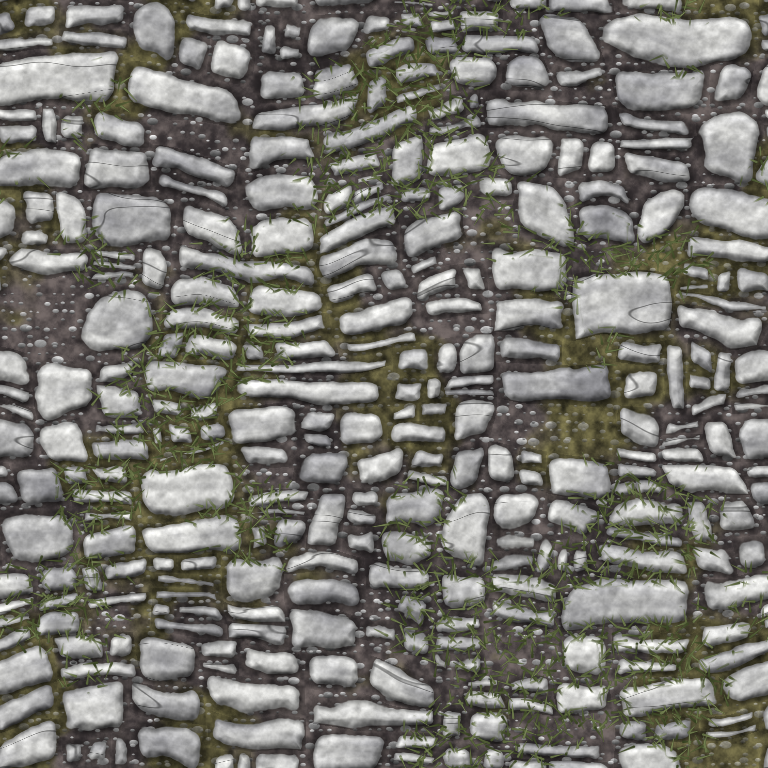
Give the GLSL for this texture, as a Shadertoy shader.

```glsl
// Weathered paving of pale, mostly long stones in soil with moss, pebbles and grass.
// Jittered rows are cut repeatedly into blocks, each holding one rounded stone;
// wrapping noise bends the rows, roughens the stones and places the grass.
#define ROWS 7.0
#define COLS 4.0
#define BEND 0.075
#define GAP 0.0035
#define BARE_SHARE 0.07
#define GRASS_START 0.56
#define LIGHT_DIR vec2(-0.35, 0.94)
#define STONE_PALE vec3(0.80, 0.80, 0.79)
#define STONE_GREY vec3(0.53, 0.53, 0.545)
#define SOIL_DARK vec3(0.20, 0.18, 0.185)
#define SOIL_PALE vec3(0.46, 0.42, 0.41)
#define MOSS vec3(0.34, 0.325, 0.20)

float hash(vec2 p) {
    vec3 q = fract(p.xyx * 0.1031);
    q += dot(q, q.yzx + 33.33);
    return fract((q.x + q.y) * q.z);
}
float pick(float id, float k) { return hash(vec2(id * 913.0, k * 7.3 + 1.7)); }

// Value noise that wraps after n cells
float noise(vec2 p, vec2 n) {
    p *= n;
    vec2 i = floor(p), f = fract(p), e = vec2(1, 0), s = n * 3.0 + 0.5;
    f *= f * (3.0 - 2.0 * f);
    float a = mix(hash(mod(i, n) + s), hash(mod(i + e, n) + s), f.x);
    float b = mix(hash(mod(i + e.yx, n) + s), hash(mod(i + 1.0, n) + s), f.x);
    return mix(a, b, f.y);
}
float fbm(vec2 p, vec2 n) {
    float sum = 0.0, amp = 0.52;
    for (int i = 0; i < 4; i++) { sum += amp * noise(p, n); n *= 2.0; amp *= 0.52; }
    return sum;
}

// Jittered interval around x: both ends and the wrapped index
float edgeAt(float i, float n, float seed) {
    return i + 0.55 * (hash(vec2(mod(i, n), seed)) - 0.5);
}
vec3 interval(float x, float n, float seed) {
    float i = floor(x);
    if (x < edgeAt(i, n, seed)) i--;
    else if (x >= edgeAt(i + 1.0, n, seed)) i++;
    return vec3(edgeAt(i, n, seed), edgeAt(i + 1.0, n, seed), mod(i, n));
}

// Stone of this block: signed distance, local position, id
vec4 stoneAt(vec2 uv) {
    vec2 q = uv + BEND * (vec2(noise(uv, vec2(4)), noise(uv + 0.37, vec2(4))) - 0.5);
    q += 0.016 * (vec2(noise(uv, vec2(17)), noise(uv, vec2(19))) - 0.5);
    vec3 row = interval(q.y * ROWS, ROWS, 5.0);
    q.x += hash(vec2(row.z, 9.0));
    vec3 col = interval(q.x * COLS, COLS, row.z + 20.0);
    vec2 grid = vec2(COLS, ROWS);
    vec2 lo = vec2(col.x, row.x) / grid, hi = vec2(col.y, row.y) / grid;
    float id = hash(vec2(col.z + 3.0, row.z + 40.0));
    for (int i = 0; i < 6; i++) {
        vec2 size = hi - lo;
        float h = pick(id, 1.0);
        if (size.x * size.y < mix(0.0012, 0.016, h * h)) break;
        vec2 cut = mix(lo, hi, mix(0.32, 0.68, pick(id, 2.0)));
        bool flat_ = size.y > size.x * mix(0.35, 0.8, pick(id, 3.0));
        vec2 axis = flat_ ? vec2(0, 1) : vec2(1, 0);
        bool low = dot(q - cut, axis) < 0.0;
        if (low) hi = mix(hi, cut, axis); else lo = mix(lo, cut, axis);
        id = pick(id, low ? 4.0 : 5.0);
    }
    vec2 block = 0.5 * (hi - lo), d = q - 0.5 * (lo + hi), wall = abs(d) - block;
    vec2 room = block * mix(vec2(0.86, 0.8), vec2(1), pick(id, 6.0)) - GAP;
    d.y += d.x * 0.3 * (pick(id, 8.0) - 0.5);
    d.x += d.y * 0.5 * (pick(id, 9.0) - 0.5);
    room.y *= 1.0 + 0.4 * (pick(id, 10.0) - 0.5) * d.x / block.x;
    float r = min(room.x, room.y) * mix(0.35, 0.85, pick(id, 11.0));
    vec2 e = abs(d) - room + r;
    float dist = length(max(e, 0.0)) + min(max(e.x, e.y), 0.0) - r;
    dist += 0.012 * (fbm(uv, vec2(30)) - 0.48);
    dist = max(dist, max(wall.x, wall.y) + 0.5 * GAP);
    return vec4(pick(id, 12.0) < BARE_SHARE ? 0.03 : dist, d, id);
}
float heightOf(float dist) { return 1.0 - smoothstep(-0.013, 0.002, dist); }
float inside(float d, float px) { return 1.0 - smoothstep(-px, px, d); }

// Pebbles, at most one per cell: coverage and shade
vec2 pebbles(vec2 uv, float n, float px) {
    vec2 f = fract(uv * n) - 0.5;
    float id = hash(mod(floor(uv * n), n) + n), r = mix(0.12, 0.33, pick(id, 4.0));
    f -= 0.3 * (vec2(pick(id, 1.0), pick(id, 2.0)) - 0.5);
    float cover = inside((length(f * vec2(0.85, 1.3)) - r) / n, px);
    return vec2(cover * step(pick(id, 5.0), 0.5), 0.4 + 0.3 * pick(id, 6.0) + 0.25 * f.y / r);
}

// Grass: tapered blades in clumps, coverage and tint
vec2 grass(vec2 uv, float px) {
    float n = 42.0;
    vec2 result = vec2(0);
    for (int k = 0; k < 45; k++) {
        vec2 c = floor(uv * n) + vec2(k % 3, (k / 3) % 3) - 1.0, m = (c + 0.5) / n;
        float id = hash(mod(c, n) + float(k / 9) * 53.0);
        float clump = noise(m, vec2(9)) * 0.7 + noise(m, vec2(4)) * 0.3;
        if (clump + 0.12 * id < GRASS_START) continue;
        vec2 p = uv - (c + vec2(pick(id, 1.0), pick(id, 2.0))) / n;
        float a = 6.2832 * pick(id, 3.0);
        vec2 blade = vec2(cos(a), sin(a)) * mix(0.010, 0.023, pick(id, 4.0));
        float t = clamp(dot(p, blade) / dot(blade, blade), 0.0, 1.0);
        float cover = inside(length(p - blade * t) - 0.0017 * (1.0 - 0.8 * t), px);
        result = mix(result, vec2(1.0, pick(id, 5.0) * 0.7 + 0.3 * t), cover);
    }
    return result;
}

// Ground with moss and pebbles
vec3 groundColor(vec2 uv, float grain, float patches, float px) {
    vec3 c = mix(SOIL_DARK, SOIL_PALE, smoothstep(0.25, 0.8, mix(patches, grain, 0.6)));
    float mossy = smoothstep(0.42, 0.56, fbm(uv + 0.23, vec2(8)));
    c = mix(c, MOSS * (0.35 + 1.4 * grain), 0.85 * mossy);
    for (float n = 48.0; n < 100.0; n += 42.0) {
        vec2 peb = pebbles(uv, n, px);
        c = mix(c, vec3(peb.y) * (0.7 + 0.6 * grain), peb.x * (1.0 - 0.5 * mossy));
    }
    return c;
}

void mainImage(out vec4 fragColor, in vec2 fragCoord) {
    vec2 uv = fragCoord / iResolution.xy;
    float px = 0.7 / iResolution.y;
    vec4 stone = stoneAt(uv);
    float dist = stone.x, id = stone.w;
    float uphill = heightOf(stoneAt(uv + LIGHT_DIR * 0.007).x);
    float grain = fbm(uv, vec2(90)), patches = fbm(uv, vec2(14));
    vec3 ground = groundColor(uv, grain, patches, px);
    ground *= mix(1.0, 0.5, uphill) * mix(0.72, 1.0, smoothstep(0.0, 0.012, dist));

    // Stone faces with strata, cracks and relief
    vec2 local = stone.yz + id;
    float strata = fbm(local, vec2(14, 75)) - 0.48;
    float tone = 0.37 + 0.5 * pick(id, 13.0) + 1.3 * (patches - 0.48) + 0.9 * strata;
    vec3 face = mix(STONE_GREY, STONE_PALE, clamp(tone, 0.0, 1.0));
    face *= 0.8 + 0.4 * grain;
    float crack = 1.0 - smoothstep(0.0, 0.028, abs(noise(local, vec2(9, 55)) - 0.5));
    face *= 1.0 - 0.38 * crack * step(0.55, pick(id, 15.0));
    float relief = fbm(uv, vec2(40)) - fbm(uv + LIGHT_DIR * 0.004, vec2(40));
    float slope = heightOf(dist) - uphill;
    face *= 1.0 + 0.5 * relief + (slope > 0.0 ? 0.22 : 0.75) * slope;
    face *= mix(1.0, 0.72, smoothstep(-0.006, 0.0, dist));
    vec3 color = mix(ground, face, inside(dist, px));

    // Grass over joints and stone rims
    vec2 blades = grass(uv, px);
    vec3 green = mix(vec3(0.20, 0.24, 0.12), vec3(0.52, 0.57, 0.37), blades.y);
    color = mix(color, green, blades.x * smoothstep(-0.011, -0.003, dist));
    fragColor = vec4(clamp(color, 0.0, 1.0), 1.0);
}
```
